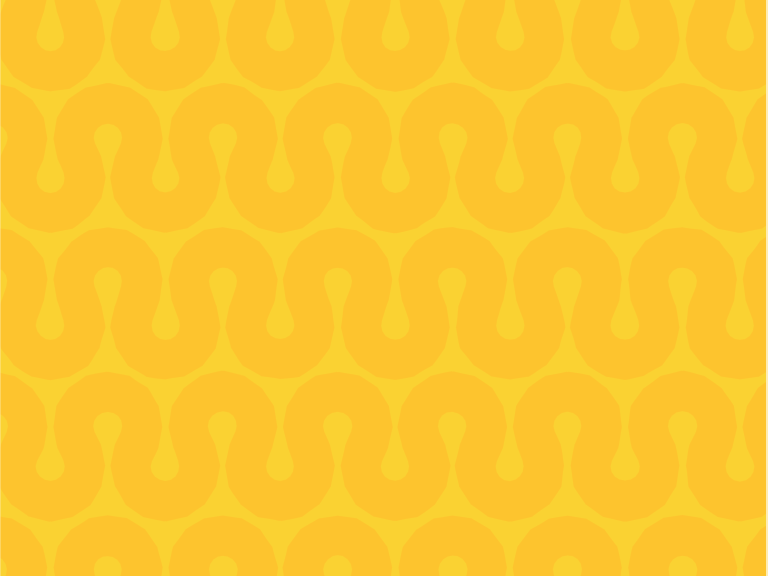
A WebGL 2 fragment shader for this pattern:

```glsl
#version 300 es
precision highp float;

uniform vec2 u_resolution;
out vec4 outColor;

// Lengths are fractions of the canvas height
#define PERIOD_X 0.1995
#define PERIOD_Y 0.2503
#define ORIGIN vec2(0.5863, 0.4734)
#define ARC_RADIUS 0.0599
#define ARC_RISE 0.0380
#define HALF_WIDTH 0.0351
#define ROW_SQUASH 0.0026
#define FACETS 16.0
#define WOBBLE 0.0028
#define BAND_COLOR vec3(0.992, 0.769, 0.180)
#define GROUND_COLOR vec3(0.982, 0.824, 0.196)
#define RIM_COLOR vec3(0.995, 0.930, 0.700)

float hash(vec2 p) {
    return fract(sin(dot(p, vec2(127.1, 311.7))) * 43758.5453);
}

float valueNoise(vec2 p) {
    vec2 i = floor(p), f = fract(p);
    f = f * f * (3.0 - 2.0 * f);
    return mix(mix(hash(i), hash(i + vec2(1, 0)), f.x),
               mix(hash(i + vec2(0, 1)), hash(i + vec2(1, 1)), f.x), f.y);
}

// Radius measured to a polygon with one vertex on the given axis
float facetedLength(vec2 v, vec2 axis) {
    float step_ = 6.2831853 / FACETS;
    float angle = atan(axis.x * v.y - axis.y * v.x, dot(axis, v));
    float offset = (fract(angle / step_) - 0.5) * step_;
    return length(v) * cos(offset) / cos(0.5 * step_);
}

// Distance to a meander of arcs joined by straight tangents.
// p.x is folded to 0..PERIOD_X/2, crest to trough; p.y is zero mid-row.
float meanderDistance(vec2 p, float rise) {
    vec2 crest = vec2(-0.25 * PERIOD_X, rise);
    vec2 q = p + vec2(crest.x, 0.0);

    // Direction of the tangent that links crest arc and trough arc
    float halfLink = sqrt(dot(crest, crest) - ARC_RADIUS * ARC_RADIUS);
    vec2 along = (crest * halfLink + vec2(crest.y, -crest.x) * ARC_RADIUS) / dot(crest, crest);
    vec2 across = vec2(along.y, -along.x);

    // Half-turn symmetry: the trough half maps onto the crest half
    if (dot(q, along) < 0.0) q = -q;

    return dot(q, along) < halfLink
        ? abs(dot(q, across))
        : abs(facetedLength(q - crest, across) - ARC_RADIUS);
}

void main() {
    vec2 p = gl_FragCoord.xy / u_resolution.y - ORIGIN;

    // Mirror each column about its crest, find the nearest row
    float x = abs(fract(p.x / PERIOD_X + 0.5) - 0.5) * PERIOD_X;
    float nearRow = floor(p.y / PERIOD_Y + 0.5);

    // Neighbouring rows interlock; alternate rows are slightly flatter
    float d = 1.0;
    for (int i = -1; i <= 1; i++) {
        float row = nearRow + float(i);
        float squash = mod(row, 2.0) * ROW_SQUASH;
        float y = p.y - row * PERIOD_Y - 0.8 * squash;
        d = min(d, meanderDistance(vec2(x, y), ARC_RISE - squash));
    }

    // Uneven cut, different at every repeat
    d += WOBBLE * (valueNoise(p * 28.0 + 40.0) - 0.5);

    // Antialiased band over the ground
    float pixel = 1.0 / u_resolution.y;
    float band = 1.0 - smoothstep(-0.75 * pixel, 0.75 * pixel, d - HALF_WIDTH);
    vec3 color = mix(GROUND_COLOR, BAND_COLOR, band);

    // Pale rim on the two sides, stronger on the right
    float across = gl_FragCoord.x / u_resolution.x;
    float rim = max(0.4 * step(across, 0.0015), step(0.998, across));
    outColor = vec4(mix(color, RIM_COLOR, rim), 1.0);
}
```
